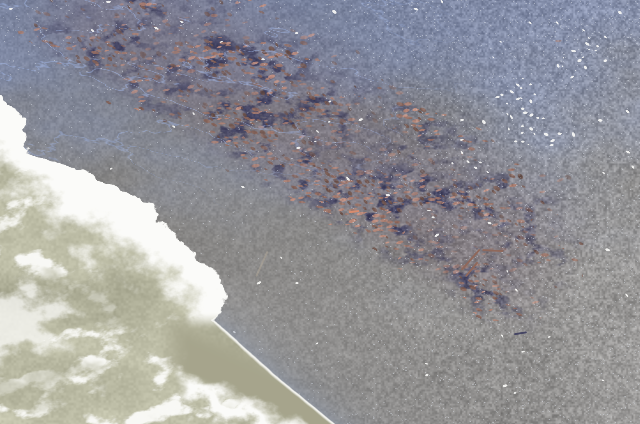
This texture is drawn by a WebGL 1 fragment shader. Its source:

```glsl
precision highp float;
uniform vec2 u_resolution;

#define GRAIN 0.20
#define LEAF_SCALE 66.0
#define FLECK_SCALE 62.0
#define SPECK_SCALE 145.0
#define EDGE_ROUGHNESS 0.035
#define DEEP_BLUE vec3(0.48, 0.52, 0.63)
#define SILT_GREY vec3(0.55, 0.545, 0.54)
#define LEAF_BROWN vec3(0.66, 0.48, 0.42)
#define SHADOW_NAVY vec3(0.27, 0.27, 0.39)
#define SHEEN_BLUE vec3(0.62, 0.70, 0.88)
#define WAVE_OLIVE vec3(0.72, 0.72, 0.63)
#define FOAM_WHITE vec3(0.985, 0.985, 0.975)

float hash(vec2 p) {
  vec3 q = fract(p.xyx * 0.1031);
  q += dot(q, q.yzx + 33.33);
  return fract((q.x + q.y) * q.z);
}

float noise(vec2 p) {
  vec2 i = floor(p), f = fract(p);
  f = f * f * (3.0 - 2.0 * f);
  return mix(mix(hash(i), hash(i + vec2(1, 0)), f.x),
             mix(hash(i + vec2(0, 1)), hash(i + vec2(1, 1)), f.x), f.y);
}

float fbm(vec2 p) {
  float sum = 0.0, amp = 0.5;
  for (int i = 0; i < 5; i++) {
    sum += amp * noise(p);
    p = mat2(1.6, 1.2, -1.2, 1.6) * p + 17.3;
    amp *= 0.5;
  }
  return sum;
}

// Randomly turned ellipses, one per cell: x is coverage, y a random tint
vec2 scatter(vec2 p, float chance, float radius, float blur) {
  vec2 result = vec2(0.0);
  for (int j = -1; j <= 1; j++)
    for (int i = -1; i <= 1; i++) {
      vec2 cell = floor(p) + vec2(i, j);
      float a = hash(cell + 3.7), b = hash(cell + 51.3), c = hash(cell + 92.1);
      vec2 d = p - cell - 0.1 - 0.8 * vec2(a, b);
      float turn = 1.8 * c - 1.2;
      d = vec2(d.x * cos(turn) + d.y * sin(turn), d.y * cos(turn) - d.x * sin(turn));
      float dist = length(d * vec2(1.0, 1.4 + b));
      float r = radius * (0.45 + 0.55 * a);
      float m = (1.0 - smoothstep(r - blur, r + blur, dist)) * step(hash(cell + 7.9), chance);
      if (m > result.x) result = vec2(m, c);
    }
  return result;
}

float ramp(float y, float a, float b) { return clamp((y - a) / (b - a), 0.0, 1.0); }

// Horizontal position of the wave front at height y
float waveFront(float y) {
  float x = 0.79 - 0.143 * ramp(y, 0.0, 0.118) - 0.141 * ramp(y, 0.118, 0.245);
  x += 0.027 * ramp(y, 0.245, 0.285) - 0.072 * ramp(y, 0.34, 0.392);
  x -= 0.069 * ramp(y, 0.392, 0.46) + 0.029 * ramp(y, 0.46, 0.52);
  x -= 0.167 * ramp(y, 0.52, 0.598) + 0.121 * ramp(y, 0.598, 0.637);
  return x - 0.025 * ramp(y, 0.637, 0.735) - 0.05 * ramp(y, 0.735, 0.775) - 0.4 * ramp(y, 0.775, 0.88);
}

float twig(vec2 p, vec2 a, vec2 b) {
  vec2 d = b - a;
  float dist = length(p - a - d * clamp(dot(p - a, d) / dot(d, d), 0.0, 1.0));
  return 1.0 - smoothstep(0.001, 0.0035, dist);
}

vec3 stillWater(vec2 p, float px) {
  float cloud = fbm(p * vec2(4.0, 7.0));
  vec3 col = mix(SILT_GREY, DEEP_BLUE, smoothstep(0.35, 1.05, p.y + 0.5 * (cloud - 0.5)));
  col += 0.05 * smoothstep(0.9, 1.5, p.x) + 0.1 * (cloud - 0.5);

  // Drifting band of leaves, running down to the right
  vec2 q = p - vec2(0.2, 0.93);
  float along = dot(q, vec2(0.857, -0.515)), across = dot(q, vec2(0.515, 0.857));
  float band = smoothstep(-0.13, 0.0, across) * (1.0 - smoothstep(0.07, 0.34, across));
  band *= smoothstep(-0.2, 0.05, along) * (1.0 - smoothstep(1.08, 1.34, along));
  float clump = smoothstep(0.3, 0.68, fbm(p * vec2(9.0, 15.0) + 4.0));
  float density = band * (0.2 + 0.95 * clump);
  col = mix(col, vec3(0.47, 0.42, 0.46), 0.45 * band);
  float gaps = smoothstep(0.46, 0.68, fbm(p * vec2(32.0, 55.0)));
  col = mix(col, SHADOW_NAVY, gaps * min(1.0, density * 1.1));
  vec2 leaf = scatter(p * vec2(0.8, 1.15) * LEAF_SCALE, density * 0.95, 0.52, 0.13);
  vec3 leafTint = LEAF_BROWN * (0.62 + 0.6 * leaf.y);
  col = mix(col, leafTint, leaf.x * (0.35 + 0.5 * clump));

  // Thin blue sheen lines
  vec2 s = vec2(p.x, p.y + 0.25 * p.x);
  float ridge = abs(fbm(s * vec2(5.0, 17.0) + 9.0) - 0.5);
  float upper = smoothstep(0.45, 0.75, p.y) * (1.0 - smoothstep(0.7, 1.25, p.x));
  col = mix(col, SHEEN_BLUE, (1.0 - smoothstep(0.0, 0.014, ridge)) * upper * 0.5);

  // Sunlit grain and white flecks
  float grain = 0.6 * noise(p * 240.0) + 0.4 * noise(p * 115.0 + 8.0) - 0.5;
  col += GRAIN * grain * (0.6 + 0.7 * smoothstep(0.5, 1.4, p.x));
  float glint = smoothstep(0.6, 1.1, p.x) + 0.5 * smoothstep(0.75, 1.0, p.y);
  float speck = scatter(p * SPECK_SCALE, 0.05 + 0.14 * glint, 0.3, SPECK_SCALE * px * 0.5).x;
  col = mix(col, vec3(0.85, 0.87, 0.9), speck * 0.55);
  float trail = exp(-pow((p.x - 1.2 - 0.42 * (p.y - 0.65)) / 0.11, 2.0)) * smoothstep(0.42, 0.7, p.y);
  float patchy = smoothstep(0.35, 0.65, noise(p * 13.0));
  float fleck = scatter(p * FLECK_SCALE, trail * patchy * 0.55 + 0.012, 0.36, FLECK_SCALE * px * 0.6).x;
  col = mix(col, FOAM_WHITE, fleck * 0.9);

  // Loose twigs
  float wood = max(twig(p, vec2(1.09, 0.365), vec2(1.13, 0.41)), twig(p, vec2(1.10, 0.35), vec2(1.125, 0.38)));
  wood = max(wood, twig(p, vec2(1.14, 0.41), vec2(1.185, 0.408)));
  col = mix(col, LEAF_BROWN * 0.85, wood);
  col = mix(col, SHADOW_NAVY, twig(p, vec2(1.215, 0.212), vec2(1.24, 0.216)));
  col = mix(col, vec3(0.7, 0.66, 0.6), 0.5 * twig(p, vec2(0.605, 0.35), vec2(0.63, 0.405)));
  return mix(col, vec3(0.85, 0.55, 0.43), twig(p, vec2(0.825, 0.5), vec2(0.845, 0.502)));
}

vec3 breakingWave(vec2 p, float behind) {
  float swirl = fbm(p * vec2(7.0, 10.0) + 2.0);
  vec3 col = WAVE_OLIVE + 0.22 * (swirl - 0.5) + 0.06 * (noise(p * 170.0) - 0.5);
  // Smooth shaded face of the lower swell
  float slope = p.y - 0.12 + 0.46 * (p.x - 0.42);
  float face = smoothstep(0.36, 0.45, p.x) * smoothstep(-0.01, 0.02, slope);
  col = mix(col, vec3(0.65, 0.645, 0.55), face * (1.0 - smoothstep(0.08, 0.17, slope)));
  // Crest, trailing lace and lower foam
  float rough = fbm(p * vec2(17.0, 22.0)) - 0.5;
  float crest = smoothstep(-0.06, 0.05, p.y - 0.608 + 0.717 * p.x + 0.28 * rough);
  crest *= smoothstep(0.22, 0.265, p.y);
  float lace = smoothstep(0.56, 0.72, fbm(vec2(p.x + 0.4 * p.y, p.y - 0.3 * p.x) * vec2(14.0, 24.0)));
  lace *= (0.35 + 0.6 * smoothstep(0.4, 0.6, swirl)) * (1.0 - face);
  float pool = smoothstep(0.0, 0.5, 1.0 - length((p - vec2(0.04, 0.235)) / vec2(0.14, 0.09)) + 1.8 * rough);
  float lower = smoothstep(0.4, 0.45, p.x + 0.1 * rough) * smoothstep(-0.015, 0.015, -slope + 0.08 * rough);
  lower *= 1.0 - smoothstep(0.04, 0.1, -slope + 0.25 * rough);
  float lip = (1.0 - smoothstep(0.004, 0.014, behind)) * 0.9;
  float foam = max(max(crest, lace), max(max(pool * 0.75, lower), lip));
  return mix(col, FOAM_WHITE, foam);
}

void main() {
  float px = 1.0 / u_resolution.y;
  vec2 p = gl_FragCoord.xy * px;
  float ragged = smoothstep(0.22, 0.3, p.y);
  float jitter = (fbm(p * 38.0) - 0.5) * EDGE_ROUGHNESS * (0.12 + 1.6 * ragged);
  float behind = waveFront(p.y) + jitter - p.x;
  vec3 water = stillWater(p, px);
  // Pale reflection just ahead of the front
  water = mix(water, vec3(0.57, 0.61, 0.68), 0.55 * exp(-max(-behind, 0.0) * 18.0) * (1.0 - ragged));
  vec3 col = mix(water, breakingWave(p, behind), smoothstep(-px, px * 1.5, behind));
  gl_FragColor = vec4(clamp(col, 0.0, 1.0), 1.0);
}
```
